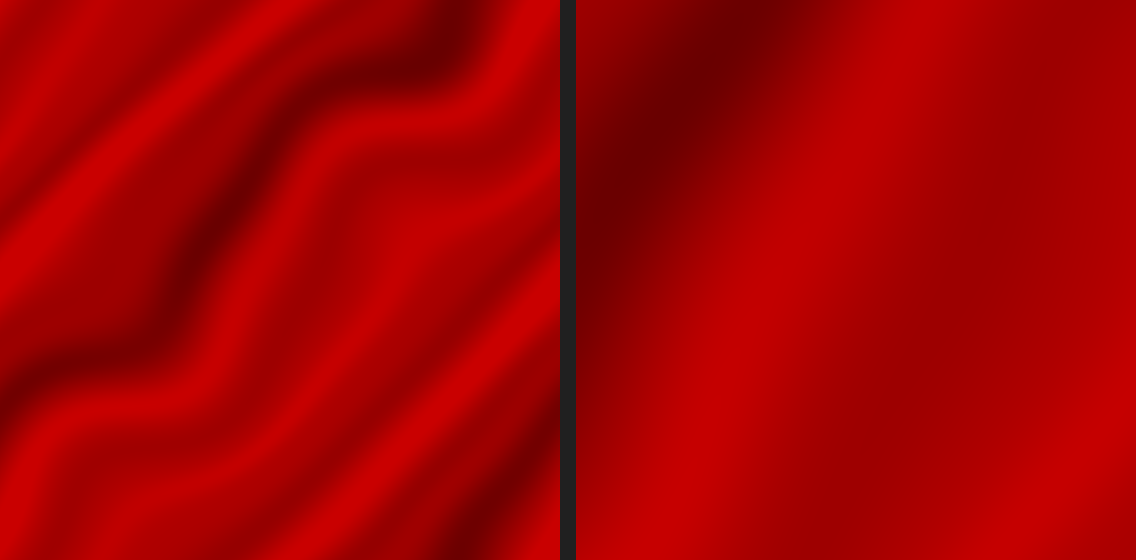
Left, the full canvas; right, a detail of the centre.
Write a Shadertoy shader that draws this background.

```glsl
const float TAU = 6.2831853;
const vec3 SILK_RED = vec3(1.0, 0.0, 0.0);
const float BASE_LIGHT = 0.655;
const float SWAY = 0.045;          // sideways swing of every fold
const float SWAY_SPREAD = 0.04;    // extra swing around the main ridge
const float SWAY_SKEW = 0.33;      // second harmonic of the swing
const float DRIFT = 0.035;         // irregular shift of the folds
const float STRENGTH_RANGE = 0.6;  // variation of relief along a fold
const float SHEEN = 0.07;          // faint streaks in the cloth

// Each fold: position across the cloth, half width, light added
const int FOLD_COUNT = 7;
const vec3 FOLDS[FOLD_COUNT] = vec3[FOLD_COUNT](
    vec3(-0.230, 0.080, -0.23),
    vec3(-0.060, 0.062,  0.12),
    vec3( 0.080, 0.050, -0.06),
    vec3( 0.210, 0.045,  0.08),
    vec3( 0.390, 0.050, -0.06),
    vec3( 0.500, 0.060,  0.13),
    vec3( 0.600, 0.048, -0.07));

float hash(vec2 p) {
    return fract(sin(dot(p, vec2(127.1, 311.7))) * 43758.5453);
}

// Value noise in -1..1 that wraps after one unit
float wrapNoise(vec2 p, vec2 cells, float seed) {
    p *= cells;
    vec2 i = floor(p);
    vec2 f = p - i;
    f = f * f * f * (f * (f * 6.0 - 15.0) + 10.0);
    vec2 lo = mod(i, cells) + seed;
    vec2 hi = mod(i + 1.0, cells) + seed;
    float bottom = mix(hash(lo), hash(vec2(hi.x, lo.y)), f.x);
    float top = mix(hash(vec2(lo.x, hi.y)), hash(hi), f.x);
    return 2.0 * mix(bottom, top, f.y) - 1.0;
}

// Soft bump repeated once per unit
float bump(float x, float centre, float width) {
    float d = (fract(x - centre + 0.5) - 0.5) / width;
    return exp(-d * d);
}

void mainImage(out vec4 fragColor, in vec2 fragCoord) {
    vec2 uv = fragCoord / iResolution.xy;

    // Sheared axes: across the diagonal folds, and along them
    vec2 cloth = vec2(uv.x - uv.y, uv.y);
    float along = TAU * (uv.x + uv.y);

    // Sway and drift
    float swing = SWAY_SKEW * sin(2.0 * along) - sin(along);
    float reach = SWAY + SWAY_SPREAD * cos(TAU * (cloth.x + 0.05));
    float across = cloth.x - reach * swing;
    across += DRIFT * wrapNoise(cloth, vec2(4.0, 3.0), 3.0);

    // Ridges and valleys, each varying along its length
    float light = BASE_LIGHT;
    for (int i = 0; i < FOLD_COUNT; i++) {
        vec3 fold = FOLDS[i];
        float vary = wrapNoise(cloth, vec2(2.0, 3.0), 11.0 + 7.0 * float(i));
        float strength = fold.z * (1.0 + 0.5 * STRENGTH_RANGE * vary);
        light += strength * bump(across, fold.x, fold.y);
    }

    // Faint streaks
    light += 0.5 * SHEEN * wrapNoise(vec2(across, cloth.y), vec2(7.0, 2.0), 71.0);

    fragColor = vec4(SILK_RED * clamp(light, 0.38, 0.79), 1.0);
}
```
